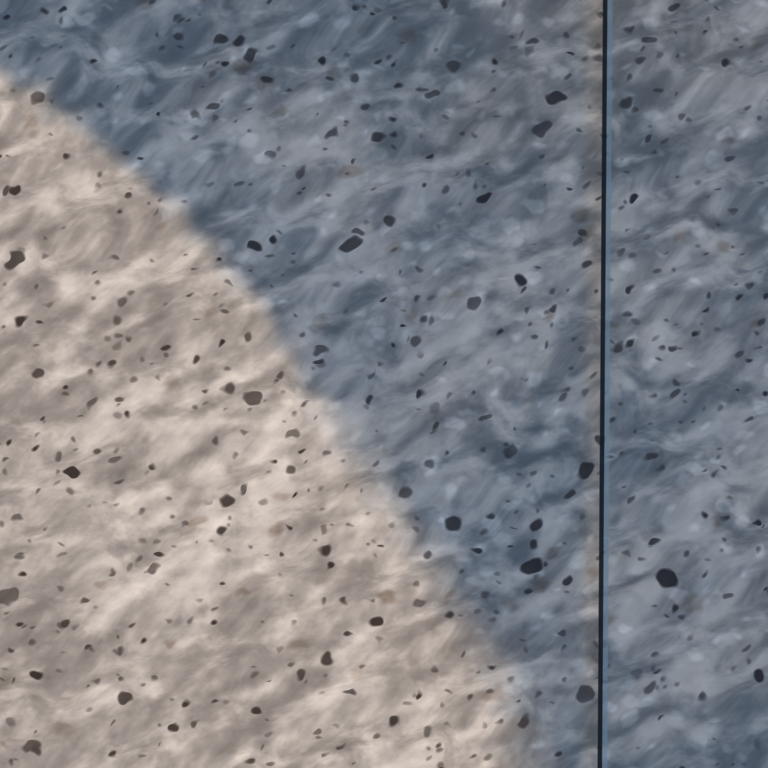
A WebGL 1 fragment shader for this texture:

```glsl
precision highp float;
uniform vec2 u_resolution;

#define GRAIN_SCALE 42.0
#define GRAIN_TILT 0.42
#define GRAIN_STRETCH 1.7
#define PENUMBRA 0.034
#define SEAM_X 0.781
#define SEAM_LEAN 0.007
#define SEAM_HALF_WIDTH 0.0026
#define RELIEF 0.20
#define SPECK_SOFTNESS 0.0028

float hash(vec2 p) {
  return fract(sin(dot(p, vec2(127.1, 311.7))) * 43758.5453);
}

mat2 rotation(float angle) {
  float c = cos(angle), s = sin(angle);
  return mat2(c, -s, s, c);
}

float noise(vec2 p) {
  vec2 i = floor(p), f = fract(p);
  f = f * f * (3.0 - 2.0 * f);
  return mix(mix(hash(i), hash(i + vec2(1.0, 0.0)), f.x),
             mix(hash(i + vec2(0.0, 1.0)), hash(i + vec2(1.0)), f.x), f.y);
}

float fbm(vec2 p) {
  float sum = 0.0, weight = 0.5;
  for (int i = 0; i < 4; i++) {
    sum += weight * noise(p);
    p = rotation(0.5) * p * 2.03 + 17.3;
    weight *= 0.52;
  }
  return sum / 0.965;
}

// Grain coordinates, stretched along the tilted direction
vec2 grainSpace(vec2 p) {
  p = rotation(GRAIN_TILT) * p;
  return p * GRAIN_SCALE * vec2(1.0 / GRAIN_STRETCH, 1.0);
}

// Coverage of scattered ellipses; radii are fractions of a cell
float specks(vec2 p, float cells, float density, vec2 radii, float softness) {
  vec2 q = p * cells, cell = floor(q);
  float cover = 0.0;
  for (int y = -1; y <= 1; y++) {
    for (int x = -1; x <= 1; x++) {
      vec2 id = cell + vec2(float(x), float(y));
      float present = step(hash(id + cells), density);
      vec2 center = id + 0.1 + 0.8 * vec2(hash(id + 3.7), hash(id + 8.1));
      float size = hash(id + 21.4);
      float radius = mix(radii.x, radii.y, size * size);
      float angle = mix(-0.3, 0.9, hash(id + 33.9));
      vec2 d = rotation(angle) * (q - center);
      d.y *= mix(1.1, 2.0, hash(id + 45.2));
      float edge = softness * cells;
      float shape = 1.0 - smoothstep(-edge, edge, length(d) - radius);
      cover = max(cover, present * shape * mix(0.55, 1.0, hash(id + 57.6)));
    }
  }
  return cover;
}

// Sunlit share: the curved shadow edge falls from upper left to lower right
float sunlight(vec2 p) {
  float slope = 0.5 + 2.2 * p.x;
  float edge = 0.90 - 0.5 * p.x - 1.1 * p.x * p.x - p.y;
  edge /= sqrt(1.0 + slope * slope);
  edge += 0.035 * (noise(p * 9.0) - 0.5) + 0.022 * (noise(p * 38.0) - 0.5);
  float width = PENUMBRA * mix(1.5, 0.8, smoothstep(0.2, 0.7, p.y));
  return smoothstep(-width, width, edge);
}

void main() {
  vec2 uv = gl_FragCoord.xy / u_resolution;
  float seamOffset = uv.x - SEAM_X - SEAM_LEAN * uv.y;
  float sun = sunlight(uv);

  // Mineral grain, broad mottling and small bumps
  vec2 g = grainSpace(uv);
  float grain = fbm(g + 1.2 * noise(g * 0.7));
  float broad = fbm(uv * 5.0 + 4.0);
  float bump = fbm(g * 1.3 + vec2(0.25, -0.4)) - fbm(g * 1.3 - vec2(0.25, -0.4));
  float tone = smoothstep(0.16, 0.84, grain + 0.45 * (broad - 0.5));

  vec3 litStone = mix(vec3(0.57, 0.53, 0.505), vec3(0.81, 0.76, 0.725), tone);
  vec3 blueStone = mix(vec3(0.28, 0.325, 0.385), vec3(0.50, 0.535, 0.585), tone);
  vec3 grayStone = mix(vec3(0.34, 0.36, 0.385), vec3(0.57, 0.58, 0.60), tone);

  // Shade is grayer toward the top right and in broad patches
  float gray = smoothstep(0.55, 1.05, uv.y) * smoothstep(0.4, 0.75, uv.x);
  gray = clamp(gray + 1.6 * (broad - 0.45), 0.0, 1.0);
  vec3 color = mix(mix(blueStone, grayStone, gray), litStone, sun);
  color *= 1.0 + RELIEF * bump * mix(0.8, 1.3, sun);

  // Warm strip beside the seam
  float strip = smoothstep(-0.034, -0.012, seamOffset) * step(seamOffset, 0.0);
  color = mix(color, color * vec3(1.12, 1.03, 0.95), strip * 0.8);

  // Pale flakes, brown stains, then dark specks with ragged edges
  vec2 warp = vec2(noise(uv * 95.0), noise(uv * 95.0 + 31.0)) - 0.5;
  vec2 ragged = uv + 0.007 * warp;
  float flakes = specks(ragged + 0.37, 34.0, 0.38, vec2(0.16, 0.48), 0.005);
  color += flakes * mix(vec3(0.09, 0.095, 0.10), vec3(0.035), sun);
  float stains = specks(ragged + 0.71, 22.0, 0.12, vec2(0.14, 0.35), 0.006);
  color *= 1.0 - stains * vec3(0.15, 0.19, 0.22);
  float dark = specks(ragged, 14.0, 0.23, vec2(0.10, 0.23), SPECK_SOFTNESS);
  dark = max(dark, specks(ragged + 0.13, 30.0, 0.28, vec2(0.10, 0.27), SPECK_SOFTNESS));
  dark = max(dark, 0.6 * specks(ragged + 0.59, 56.0, 0.14, vec2(0.14, 0.32), SPECK_SOFTNESS));
  vec3 darkMineral = mix(vec3(0.12, 0.13, 0.16), vec3(0.20, 0.165, 0.155), sun);
  color = mix(color, darkMineral, dark * 0.92);

  // Seam between slabs: dark gap with a cool bevel on its right
  float bevel = 1.0 - smoothstep(0.002, 0.005, abs(seamOffset - 0.006));
  color = mix(color, vec3(0.37, 0.47, 0.56), bevel * 0.65);
  float gap = 1.0 - smoothstep(0.6, 1.6, abs(seamOffset) / SEAM_HALF_WIDTH);
  color = mix(color, vec3(0.09, 0.11, 0.14), gap * 0.93);

  gl_FragColor = vec4(clamp(color, 0.0, 1.0), 1.0);
}
```
